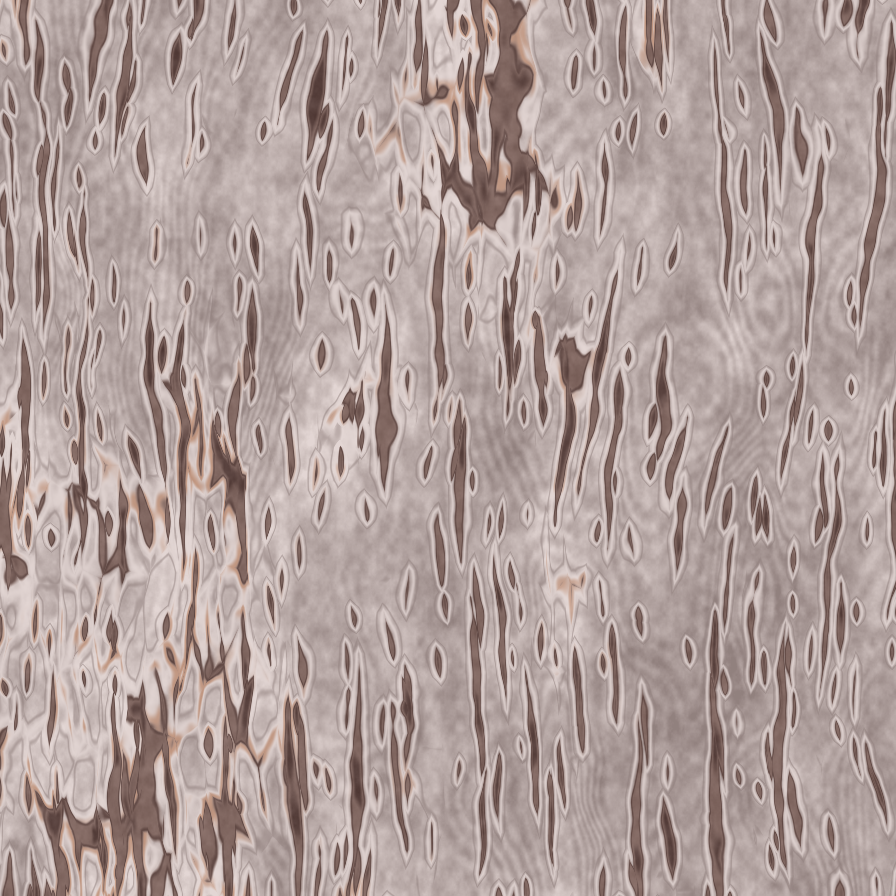
Write a WebGL 1 fragment shader that draws this texture.

```glsl
precision highp float;
// Weathered grey tree bark: swirling grain, pale patches and ragged brown vertical cracks.
uniform vec2 u_resolution;

const vec3 SHADE = vec3(0.57, 0.505, 0.495);
const vec3 PALE = vec3(0.89, 0.84, 0.83);
const vec3 CRACK = vec3(0.51, 0.41, 0.385);
const vec3 DEEP = vec3(0.34, 0.25, 0.235);
const vec3 RUST = vec3(0.74, 0.54, 0.43);
const float FAR = 0.015;

float hash(vec2 p) {
  return fract(sin(dot(p, vec2(127.1, 311.7))) * 43758.545);
}

vec2 hash2(vec2 p) {
  return vec2(hash(p), hash(p + 47.3));
}

float noise(vec2 p) {
  vec2 i = floor(p), f = fract(p);
  f = f * f * (3.0 - 2.0 * f);
  float low = mix(hash(i), hash(i + vec2(1.0, 0.0)), f.x);
  float high = mix(hash(i + vec2(0.0, 1.0)), hash(i + 1.0), f.x);
  return mix(low, high, f.y);
}

float layeredNoise(vec2 p) {
  float sum = 0.0, weight = 0.53;
  for (int i = 0; i < 4; i++) {
    sum += weight * noise(p);
    p = p * 2.03 + 13.7;
    weight *= 0.5;
  }
  return sum;
}

// Cellular noise: gap between the nearest two points, zero on cell borders
float cellBorder(vec2 p) {
  vec2 id = floor(p);
  float first = 9.0, second = 9.0;
  for (int y = -1; y <= 1; y++) {
    for (int x = -1; x <= 1; x++) {
      vec2 cell = id + vec2(float(x), float(y));
      float d = length(cell + hash2(cell) - p);
      second = min(second, max(first, d));
      first = min(first, d);
    }
  }
  return second - first;
}

// Approximate distance to tapered upright cracks, one per occupied cell
float crackLayer(vec2 p, vec2 cells, float halfWidth, float density, float seed) {
  vec2 id = floor(p * cells);
  float nearest = FAR;
  for (int y = -1; y <= 1; y++) {
    for (int x = -1; x <= 1; x++) {
      vec2 cell = id + vec2(float(x), float(y));
      vec2 h = hash2(cell + seed);
      vec2 d = p - (cell + hash2(cell + seed + 9.1)) / cells;
      float reach = (0.22 + 0.33 * h.x) / cells.y;
      float t = d.y / reach;
      float w = halfWidth * (0.6 + 0.6 * h.y);
      float lean = 0.16 * (h.x - 0.5);
      float dist = abs(d.x - lean * d.y) + w * (t * t - 1.0)
                 + 0.3 * reach * max(abs(t) - 1.0, 0.0);
      if (hash(cell + seed + 23.7) < density) nearest = min(nearest, dist);
    }
  }
  return nearest;
}

// Soft line of given width around a value
float band(float x, float centre, float width) {
  return 1.0 - smoothstep(0.0, width, abs(x - centre));
}

void main() {
  vec2 uv = gl_FragCoord.xy / u_resolution.y;
  float pixel = 1.0 / u_resolution.y;

  // Bend the grain
  vec2 p = uv;
  p.x += 0.045 * (noise(uv * vec2(6.0, 5.0)) - 0.5);
  p.x += 0.010 * (noise(uv * vec2(24.0, 19.0) + 5.0) - 0.5);

  // Cracks of three sizes, plus a broken network inside pale patches
  float pale = smoothstep(0.47, 0.65, layeredNoise(p * vec2(6.0, 2.6) + 17.0));
  float d = crackLayer(p, vec2(15.0, 3.6), 0.0062, 0.75, 1.0);
  d = min(d, crackLayer(p, vec2(23.0, 9.0), 0.0042, 0.45, 61.0));
  d = min(d, crackLayer(p, vec2(32.0, 23.0), 0.0032, 0.38, 113.0));
  float gate = noise(p * vec2(25.0, 14.0) + 31.0) - 0.5;
  float network = 0.014 * cellBorder(p * vec2(38.0, 11.0)) - 0.001;
  d = min(d, network + 0.015 * (1.0 - pale) + 0.014 * gate);
  d += 0.0045 * (noise(uv * vec2(95.0, 48.0)) - 0.5);

  // Grey ground with contour-like growth lines
  float swirl = noise(p * vec2(8.0, 3.2) + 3.0) + 0.35 * noise(p * vec2(19.0, 9.0));
  float growth = sin(85.0 * swirl + 220.0 * min(d, FAR));
  float mottling = layeredNoise(p * vec2(16.0, 8.0) + 41.0) - 0.5;
  float grain = layeredNoise(uv * vec2(115.0, 85.0)) - 0.5;
  float growthFade = 0.4 + noise(p * vec2(9.0, 6.0) + 71.0);
  float tone = 0.40 + 0.75 * mottling + 0.10 * growth * growthFade + 0.55 * grain;
  tone += 0.38 * pale;
  vec3 colour = mix(SHADE, PALE, clamp(tone, 0.0, 1.0));

  // Pale lip and thin outer line around each crack
  colour = mix(colour, PALE, 0.75 * band(d, 0.0028, 0.0028));
  colour = mix(colour, SHADE, 0.5 * band(d, 0.0068, 0.0016));
  float rust = pale * smoothstep(0.35, 0.7, noise(uv * vec2(40.0, 30.0) + 7.0));
  colour = mix(colour, RUST, 0.75 * rust * band(d, 0.0008, 0.0026));

  // Brown crack floor with dark edges and hollows
  float hollow = smoothstep(0.45, 0.75, noise(p * vec2(70.0, 24.0) + 19.0));
  float depth = max(hollow * smoothstep(0.001, 0.0045, -d), 0.65 * band(d, -0.0008, 0.0013));
  vec3 inside = mix(CRACK, DEEP, depth) + 0.12 * grain;
  colour = mix(colour, inside, 1.0 - smoothstep(-0.7 * pixel, 0.7 * pixel, d));

  gl_FragColor = vec4(clamp(colour, 0.0, 1.0), 1.0);
}
```
